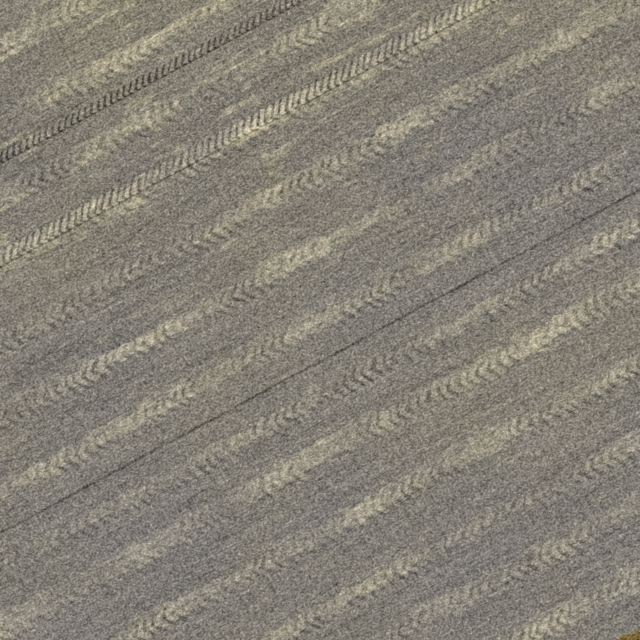
Reproduce this texture procedurally as a Shadertoy shader.

```glsl
// Bare farmland from above: grey soil crossed by slanted, straw-coloured wheel tracks.
// The canvas is turned into along/across track axes; gradient noise gives soil, straw
// and streaks, and mirrored slanted cuts give the herringbone tread marks.

const float TAU = 6.2831853;
const vec2 TRACK_DIR = vec2(0.881, 0.473);
const float LANE_GAP = 0.1;

const vec3 SOIL_TINT = vec3(1.0, 0.963, 0.887);
const vec3 WARM_SHIFT = vec3(0.008, 0.004, -0.026);
const vec3 WEED_COLOR = vec3(0.36, 0.34, 0.24);
const vec3 OCHRE = vec3(0.47, 0.38, 0.17);

uint hashBits(ivec2 cell) {
    uint h = uint(cell.x) * 1597334677u ^ uint(cell.y) * 3812015801u;
    h = (h ^ (h >> 15)) * 2246822519u;
    h = (h ^ (h >> 13)) * 3266489917u;
    return h ^ (h >> 16);
}

float hash(ivec2 cell) {
    return float(hashBits(cell) >> 8) / 16777216.0;
}

float cornerSlope(ivec2 cell, vec2 offset) {
    float angle = TAU * hash(cell);
    return dot(vec2(cos(angle), sin(angle)), offset);
}

// Gradient noise, roughly -0.7 to 0.7
float noise(vec2 p) {
    ivec2 c = ivec2(floor(p));
    vec2 f = fract(p);
    vec2 w = f * f * f * (f * (f * 6.0 - 15.0) + 10.0);
    float low = mix(cornerSlope(c, f), cornerSlope(c + ivec2(1, 0), f - vec2(1, 0)), w.x);
    float high = mix(cornerSlope(c + ivec2(0, 1), f - vec2(0, 1)),
                     cornerSlope(c + ivec2(1, 1), f - vec2(1, 1)), w.x);
    return mix(low, high, w.y);
}

float fbm(vec2 p) {
    float sum = 0.0, gain = 1.0;
    for (int i = 0; i < 3; i++) {
        sum += gain * noise(p);
        p = p * 2.03 + 17.3;
        gain *= 0.55;
    }
    return sum;
}

// 1 inside a strip around zero, fading over the given softness
float strip(float dist, float halfWidth, float softness) {
    return 1.0 - smoothstep(halfWidth - softness, halfWidth + softness, abs(dist));
}

// Mirrored slanted ridges: bright crests with narrower dark cuts
float herringbone(float along, float across, float period, float slant, float warp) {
    float wave = sin(TAU * ((along - slant * abs(across)) / period + warp));
    return 0.5 * smoothstep(-0.3, 0.9, wave) - 1.1 * smoothstep(0.1, 0.9, -wave);
}

// Thin, long lines along the zero contours of stretched noise
float hairlines(vec2 p, vec2 scale, float width) {
    float n = noise(p * scale);
    float broken = smoothstep(-0.05, 0.25, noise(p * vec2(5.0, 24.0) + scale));
    return (1.0 - smoothstep(0.0, width, abs(n))) * broken;
}

// Crumbly soil: several grain sizes, dark pits and pale flecks
float soilGrain(vec2 p) {
    vec2 bent = p + 0.002 * vec2(noise(p * 60.0), noise(p * 60.0 + 40.0));
    float grain = 0.055 * noise(bent * vec2(62.0, 85.0)) + 0.10 * noise(bent * vec2(120.0, 160.0) + 3.0)
                + 0.18 * noise(bent * vec2(255.0, 300.0) + 9.0);
    float pits = smoothstep(0.28, 0.55, noise(bent * vec2(130.0, 190.0) + 57.0));
    float flecks = smoothstep(0.25, 0.5, noise(bent * vec2(210.0, 240.0) + 83.0));
    return grain - 0.09 * pits + 0.09 * flecks;
}

// Broad, worn straw track repeated in every lane: x is tone, y is coverage
vec2 wornTracks(vec2 p) {
    float lane = floor((p.y - 0.01) / LANE_GAP + 0.5);
    float seed = hash(ivec2(int(lane), 71));
    float center = lane * LANE_GAP + 0.01 + (seed - 0.5) * 0.022;
    float dist = p.y - center + 0.006 * noise(vec2(p.x * 4.0, lane * 3.7));
    float ragged = 0.013 * fbm(p * vec2(38.0, 80.0)) + 0.006 * noise(p * vec2(14.0, 170.0));
    float cover = strip(dist + ragged, 0.010 + 0.007 * seed, 0.0045);
    float wear = clamp(0.62 + 1.2 * fbm(vec2(p.x * 6.0, lane * 5.3 + 0.4)), 0.12, 1.2);
    float tread = herringbone(p.x, dist + 0.004, 0.0175, 0.75, 0.45 * noise(p * 42.0));
    float pressed = strip(dist + 0.006 + 0.5 * ragged, 0.016, 0.005);
    pressed *= clamp(0.6 + 1.3 * noise(p * vec2(11.0, 25.0) + 6.0), 0.1, 1.0);
    float clumps = noise(p * vec2(85.0, 120.0));
    float tone = cover * wear * (0.115 + 0.10 * clumps) + 0.095 * pressed * tread;
    return vec2(tone, cover * wear);
}

// Narrow, sharply pressed tyre track
float freshTrack(vec2 p, float center, float halfWidth, float period, float level) {
    float dist = p.y - center;
    float tread = herringbone(p.x, dist + halfWidth * 0.6, period, 0.75, 0.25 * noise(p * 40.0));
    float fade = 0.85 + 0.5 * noise(vec2(p.x * 6.0, center * 30.0));
    return strip(dist, halfWidth, 0.002) * fade * (level + 0.14 * tread)
         - 0.12 * strip(dist + halfWidth, 0.0016, 0.0012);
}

void mainImage(out vec4 fragColor, in vec2 fragCoord) {
    vec2 uv = fragCoord / iResolution.xy;
    vec2 p = vec2(dot(uv, TRACK_DIR), dot(uv, vec2(-TRACK_DIR.y, TRACK_DIR.x)));

    // Soil grain, broad patches and long drill streaks
    float grain = soilGrain(p);
    float patches = fbm(uv * 3.5 + 4.0);
    float streaks = fbm(p * vec2(5.0, 60.0));
    float drill = noise(p * vec2(9.0, 150.0) + 31.0);
    float tone = 0.508 + grain + 0.022 * patches + 0.038 * streaks + 0.04 * drill;
    tone -= 0.055 * hairlines(p, vec2(2.2, 34.0), 0.05);

    // Scattered straw in thin broken wisps, denser toward the upper left
    float upperField = smoothstep(0.2, 0.55, p.y);
    float wisps = fbm(p * vec2(9.0, 48.0) + 13.0) + 0.35 * noise(p * vec2(45.0, 130.0));
    float straw = smoothstep(0.25, 0.55, wisps) * (0.35 + 0.65 * upperField);
    tone += straw * (0.085 + 0.14 * noise(p * vec2(70.0, 150.0)));

    // Worn and fresh tracks, and one thin furrow
    vec2 worn = wornTracks(p);
    tone += worn.x;
    tone += freshTrack(p, 0.663, 0.008, 0.0115, -0.035);
    tone += freshTrack(p, 0.525, 0.012, 0.0125, 0.04);
    float furrow = p.y - 0.147 + 0.002 * noise(vec2(p.x * 8.0, 2.0));
    tone -= 0.14 * strip(furrow, 0.0019, 0.0013) * (0.9 + 0.5 * noise(p * vec2(14.0, 5.0)));

    // Tint: straw is warmer, bare soil is cooler
    float warmth = 0.8 * worn.y + 0.8 * straw + 0.8 * patches - 0.15 + 0.3 * upperField;
    vec3 color = tone * SOIL_TINT + WARM_SHIFT * warmth;

    // Small weeds and the ochre verge in the lower right corner
    float weeds = smoothstep(0.40, 0.62, noise(uv * 48.0 + 5.0)) * smoothstep(0.0, 0.5, patches);
    color = mix(color, WEED_COLOR + grain, 0.55 * weeds * upperField);
    float verge = 1.0 - smoothstep(-0.459, -0.452, p.y + 0.006 * noise(p * 40.0));
    color = mix(color, OCHRE + grain, 0.8 * verge);

    fragColor = vec4(clamp(color, 0.0, 1.0), 1.0);
}
```
